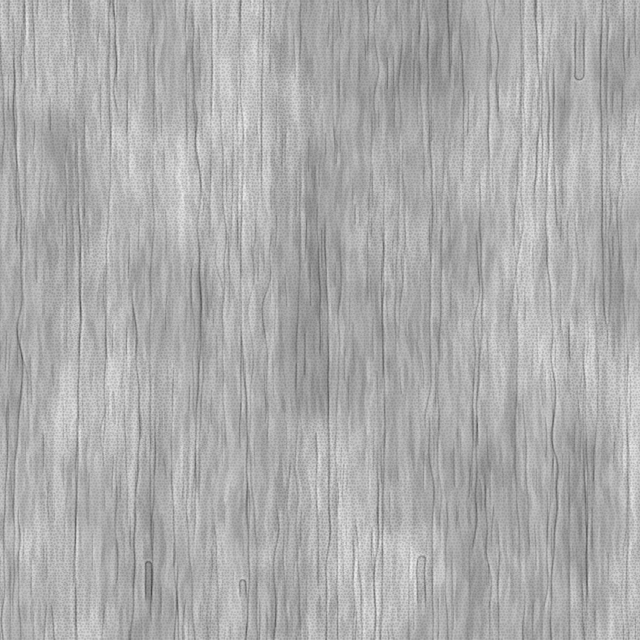
Give the GLSL for this texture, as a Shadertoy shader.

```glsl
const float BASE_GREY = 0.690;

float hash(vec2 c) {
    vec3 q = fract(c.xyx * vec3(0.1031, 0.1030, 0.0973));
    q += dot(q, q.yzx + 33.33);
    return fract((q.x + q.y) * q.z);
}

vec2 hash2(vec2 c) {
    return vec2(hash(c + 17.3), hash(c + 71.9));
}

// Soft cellular noise: x = blended cell tone (-0.5..0.5), y = nearest distance
vec2 cellular(vec2 p, float jitter, float sharpness) {
    vec2 cell = floor(p);
    float tone = 0.0, total = 0.0, nearest = 9.0;
    for (int j = -1; j <= 1; j++)
    for (int i = -1; i <= 1; i++) {
        vec2 c = cell + vec2(i, j);
        vec2 d = c + 0.5 + jitter * (hash2(c) - 0.5) - p;
        float weight = exp(-sharpness * dot(d, d));
        tone += weight * (hash(c) - 0.5);
        total += weight;
        nearest = min(nearest, length(d));
    }
    return vec2(tone / total, nearest);
}

float tone(vec2 p, vec2 scale, float seed) {
    return cellular(p * scale + seed, 0.9, 6.0).x;
}

// Layered sines that bend a line sideways, with occasional tight kinks
float wander(float y, float phase) {
    float kink = smoothstep(0.55, 1.0, sin(8.0 * y + 5.2 * phase));
    return 0.0055 * sin(7.0 * y + phase)
         + 0.0016 * sin(23.0 * y + 2.3 * phase)
         + 0.0036 * kink * sin(47.0 * y + 3.1 * phase)
         + 0.0006 * sin(90.0 * y + 4.1 * phase);
}

// Dark groove with a pale rim on one side
float groove(float d, float width) {
    float core = d / width;
    float rim = core - 2.1;
    return 0.36 * exp(-0.5 * rim * rim) - exp(-core * core);
}

// Scattered vertical cracks; reach is the half length in cells
float cracks(vec2 p, vec2 grid, float width, float bend, float reach, float share, float seed) {
    vec2 cell = floor(p * grid);
    float shade = 0.0;
    for (int j = -1; j <= 1; j++)
    for (int i = -1; i <= 1; i++) {
        vec2 c = cell + vec2(i, j);
        vec2 center = (c + hash2(c + seed)) / grid;
        float pick = hash(c + seed + 5.7);
        float halfLength = reach * mix(0.4, 1.0, hash(c + seed + 9.1)) / grid.y;
        float along = abs(p.y - center.y) / halfLength;
        float fade = 1.0 - smoothstep(0.85, 1.0, along);
        float depth = mix(0.45, 1.0, hash(c + seed + 3.3));
        float pressure = 0.85 + 0.15 * sin(31.0 * p.y + 40.0 * pick);
        float curve = bend * mix(0.3, 1.3, hash(c + seed + 7.9));
        float d = p.x - center.x - curve * wander(p.y, 60.0 * pick);
        shade += step(pick, share) * fade * depth * pressure * groove(d, width);
    }
    return shade;
}

// Rare narrow hairpin loops, open at one end
float hairpins(vec2 p, vec2 grid, float share, float seed) {
    vec2 c = floor(p * grid);
    vec2 q = p - (c + 0.5 + 0.3 * (hash2(c + seed) - 0.5)) / grid;
    q.x -= 0.6 * wander(p.y, 30.0 * hash(c));
    q.y *= hash(c + seed + 2.0) < 0.5 ? -1.0 : 1.0;
    float halfLength = mix(0.008, 0.06, hash(c + seed + 4.0));
    float radius = mix(0.004, 0.008, hash(c + seed + 6.0));
    float d = length(vec2(q.x, q.y - clamp(q.y, -halfLength, halfLength))) - radius;
    float open = smoothstep(-halfLength - radius, -0.3 * halfLength, q.y);
    return step(hash(c + seed), share) * open * groove(d, 0.0015);
}

void mainImage(out vec4 fragColor, in vec2 fragCoord) {
    vec2 p = fragCoord / iResolution.y;
    vec2 bent = p + vec2(0.7 * wander(p.y, 5.0 * p.x), 0.0);

    // Broad weathered patches
    float patches = 0.13 * tone(bent, vec2(9.0, 6.0), 3.0)
                  + 0.08 * tone(bent, vec2(25.0, 9.0), 41.0);

    // Vertical wood fibres, down to rough short pits
    float fibres = 0.07 * tone(bent, vec2(44.0, 2.0), 13.0)
                 + 0.07 * tone(bent, vec2(125.0, 4.0), 27.0)
                 + 0.11 * tone(bent, vec2(240.0, 34.0), 59.0);

    // Long continuous cracks, thinner splits and short scratches
    float lines = 0.21 * cracks(p, vec2(25.0, 1.3), 0.0016, 1.0, 0.85, 0.75, 11.0)
                + 0.17 * cracks(p, vec2(36.0, 3.2), 0.0015, 1.1, 0.75, 0.50, 37.0)
                + 0.13 * cracks(p, vec2(85.0, 15.0), 0.0013, 0.6, 0.60, 0.32, 83.0)
                + 0.19 * hairpins(p, vec2(7.0, 5.0), 0.09, 23.0);

    // Staggered fine stipple, stronger on the pale patches
    vec2 weave = p * 215.0;
    weave.x += 0.5 * mod(floor(weave.y), 2.0);
    float dots = 1.0 - smoothstep(0.05, 0.65, cellular(weave, 0.5, 5.0).y);
    float stipple = mix(0.065, 0.115, smoothstep(-0.05, 0.05, patches));

    float grey = BASE_GREY + patches + fibres + lines - stipple * (dots - 0.42);
    fragColor = vec4(vec3(clamp(grey, 0.0, 1.0)), 1.0);
}
```
